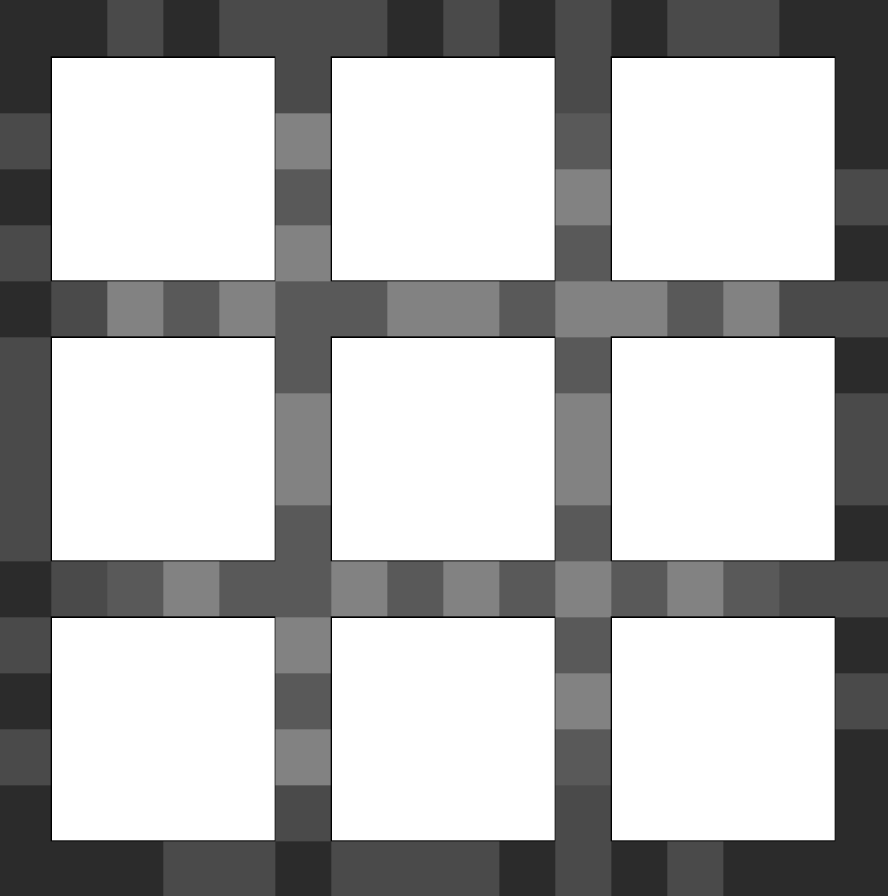
Write a Shadertoy shader that draws this pattern.

```glsl
#define CELLS 16.0
#define PITCH 5.0
#define OFFSET vec2(0.083, -0.021)
#define LINE_WIDTH 0.026
#define BORDER_DARK 0.17
#define BORDER_LIGHT 0.29
#define INNER_DARK 0.35
#define INNER_LIGHT 0.51
#define SAMPLES 3

// Beats hold frequency, phase and duty of the bright cells along a bar.
const vec3 EVEN_BEAT  = vec3(0.55, 0.30, 0.6);
const vec3 ODD_BEAT   = vec3(0.50, 0.75, 0.5);
const vec3 SLOW_BEAT  = vec3(0.42, 0.24, 0.42);
const vec3 DENSE_BEAT = vec3(0.70, 0.25, 0.7);
const vec3 DRIFT_BEAT = vec3(0.45, 0.05, 0.6);
const vec3 THIRD_BEAT = vec3(0.333, 0.80, 0.3);
const vec3 PAIR_BEAT  = vec3(0.333, 0.80, 0.6);

vec3 columnBeat(float column) {
    if (column < 1.0) return EVEN_BEAT;
    return column < 6.0 ? SLOW_BEAT : ODD_BEAT;
}

vec3 rowBeat(float row, bool leftHalf) {
    if (row < 1.0) return leftHalf ? DENSE_BEAT : DRIFT_BEAT;
    if (row < 6.0) return SLOW_BEAT;
    if (!leftHalf) return ODD_BEAT;
    return row < 11.0 ? THIRD_BEAT : PAIR_BEAT;
}

// Grey of one square cell in the lattice bars.
float cellShade(vec2 cell) {
    vec2 inset = min(cell, CELLS - 1.0 - cell);
    bool onBorder = min(inset.x, inset.y) < 0.5;
    bool vertical = mod(cell.x, PITCH) < 0.5 && inset.y > 0.5;

    float along = (vertical ? inset.y : inset.x) - 2.0;
    vec3 beat = vertical ? columnBeat(cell.x)
                         : rowBeat(cell.y, cell.x < CELLS * 0.5);
    bool bright = fract(beat.x * along + beat.y) < beat.z;

    // Bar ends stay plain where they meet the border.
    if (along < -0.5) return onBorder ? BORDER_DARK : BORDER_LIGHT;
    if (onBorder) return bright ? BORDER_LIGHT : BORDER_DARK;
    return bright ? INNER_LIGHT : INNER_DARK;
}

// Lattice with white windows and a thin black outline; y runs downward.
float lattice(vec2 p) {
    vec2 fromCenter = abs(mod(p, PITCH) - 3.0);
    float windowDist = max(fromCenter.x, fromCenter.y) - 2.0;
    if (abs(windowDist) < 0.5 * LINE_WIDTH) return 0.0;
    return windowDist < 0.0 ? 1.0 : cellShade(floor(p));
}

void mainImage(out vec4 fragColor, in vec2 fragCoord) {
    float shade = 0.0;

    // Average a grid of subsamples to smooth every edge.
    for (int j = 0; j < SAMPLES; j++) {
        for (int i = 0; i < SAMPLES; i++) {
            vec2 jitter = (vec2(i, j) + 0.5) / float(SAMPLES) - 0.5;
            vec2 uv = (fragCoord + jitter) / iResolution.y;
            vec2 p = vec2(uv.x, 1.0 - uv.y) * CELLS + OFFSET;
            shade += lattice(clamp(p, 0.0, CELLS - 0.001));
        }
    }
    fragColor = vec4(vec3(shade / float(SAMPLES * SAMPLES)), 1.0);
}
```
